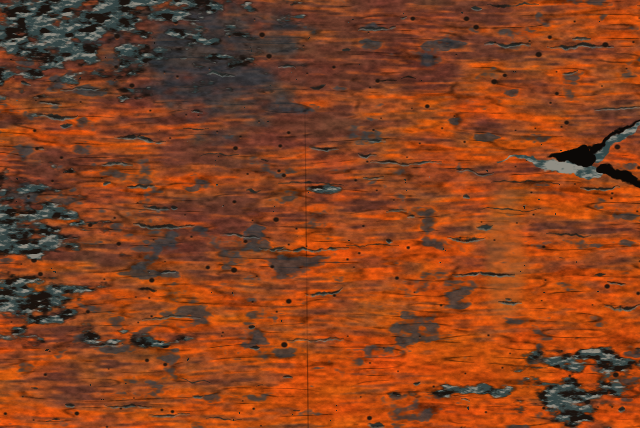
Give the GLSL for this texture, as a WebGL 1 fragment shader.

```glsl
precision highp float;
// Weathered orange-brown wood with fine grain, blue stains, cracks, wormholes and decay.
uniform vec2 u_resolution;

const vec3 ORANGE = vec3(0.71, 0.285, 0.06);
const vec3 RUST   = vec3(0.55, 0.27, 0.135);
const vec3 UMBER  = vec3(0.37, 0.205, 0.155);
const vec3 SLATE  = vec3(0.20, 0.27, 0.27);
const vec3 STAIN  = vec3(0.15, 0.20, 0.23);
const vec3 PIT    = vec3(0.09, 0.065, 0.05);
const vec3 ASH    = vec3(0.56, 0.55, 0.51);
const vec2 STREAK_SCALE = vec2(7.0, 48.0);
const vec2 FIBRE_SCALE  = vec2(24.0, 170.0);
const vec2 CRACK_CELL   = vec2(0.13, 0.05);
const float CRACK_SHARE = 0.40;
const float HOLE_CELL   = 0.055;
const float HOLE_SHARE  = 0.36;

float hash(vec2 p) {
  vec3 q = fract(p.xyx * 0.1031);
  q += dot(q, q.yzx + 33.33);
  return fract((q.x + q.y) * q.z);
}

float noise(vec2 p) {
  vec2 i = floor(p), f = fract(p), e = vec2(1.0, 0.0);
  f = f * f * (3.0 - 2.0 * f);
  return mix(mix(hash(i), hash(i + e.xy), f.x),
             mix(hash(i + e.yx), hash(i + e.xx), f.x), f.y);
}

float fbm(vec2 p) {
  float sum = 0.0, amp = 0.533;
  for (int i = 0; i < 4; i++) {
    sum += amp * noise(p);
    p = mat2(2.0, 0.1, -0.1, 2.0) * p + 17.3;
    amp *= 0.5;
  }
  return sum;
}

// Positive inside an ellipse, one at its centre.
float blob(vec2 p, vec2 centre, vec2 radius) {
  return 1.0 - length((p - centre) / radius);
}

// Tapered stroke from a to b; positive inside.
float stroke(vec2 p, vec2 a, vec2 b, float wa, float wb) {
  vec2 d = b - a;
  float t = clamp(dot(p - a, d) / dot(d, d), 0.0, 1.0);
  return mix(wa, wb, t) - length(p - a - d * t);
}

// Ragged cracks along the grain: x = dark gap, y = pale lower lip.
vec2 cracks(vec2 p, float px) {
  vec2 cover = vec2(0.0), home = floor(p / CRACK_CELL);
  float wobble = 0.026 * (fbm(p * vec2(22.0, 12.0)) - 0.5);
  float ragged = 1.9 * fbm(p * vec2(75.0, 60.0)) - 0.3;
  for (int j = -1; j <= 1; j++) for (int i = -1; i <= 1; i++) {
    vec2 id = home + vec2(float(i), float(j)) + 40.0;
    vec2 d = p - (id - 40.0 + vec2(hash(id), hash(id + 3.7))) * CRACK_CELL;
    d.y += wobble;
    float along = d.x / mix(0.008, 0.085, pow(hash(id + 7.1), 3.0));
    float width = mix(0.0015, 0.0052, hash(id + 5.3)) * (1.0 - along * along) * ragged;
    float on = step(hash(id + 11.9), CRACK_SHARE) * step(0.0, width);
    vec2 off = abs(vec2(d.y, d.y + 0.003));
    cover = max(cover, on * smoothstep(-px, px, width - off) * vec2(1.0, step(0.35, hash(id + 2.2))));
  }
  return cover;
}

// Round wormholes: x = dark bore, y = lit lower rim.
vec2 wormholes(vec2 p, float px) {
  vec2 cover = vec2(0.0), home = floor(p / HOLE_CELL);
  for (int j = -1; j <= 1; j++) for (int i = -1; i <= 1; i++) {
    vec2 id = home + vec2(float(i), float(j)) + 90.0;
    vec2 d = p - (id - 90.0 + vec2(hash(id), hash(id + 4.4))) * HOLE_CELL;
    float r = mix(0.0012, 0.0062, pow(hash(id + 8.8), 2.5));
    vec2 reach = vec2(length(d * vec2(0.85, 1.0)), length(d + vec2(0.0, 0.003)));
    cover = max(cover, step(hash(id + 1.6), HOLE_SHARE) * smoothstep(-px, px, r - reach));
  }
  return cover;
}

void main() {
  vec2 p = gl_FragCoord.xy / u_resolution.y;
  float px = 1.0 / u_resolution.y;
  vec2 g = p + vec2(0.0, 0.006 * sin(p.x * 5.0 + p.y * 9.0) + 0.003 * sin(p.x * 13.0 - p.y * 21.0));
  // Wood tone: warmer toward the lower right, streaked along the grain
  float fibre = noise(g * FIBRE_SCALE), grit = fbm(p * vec2(70.0, 120.0));
  float blotch = fbm(p * vec2(4.0, 7.0) + 5.0), mottle = fbm(p * vec2(15.0, 28.0) + 60.0);
  float tone = 0.54 + 0.30 * (0.5 - p.y) + 0.18 * (p.x - 0.75) + 0.75 * (blotch - 0.5)
             + 0.6 * (mottle - 0.5) + 0.8 * (fbm(g * STREAK_SCALE) - 0.5) + 0.35 * (fibre - 0.5);
  vec3 col = mix(UMBER, RUST, smoothstep(0.18, 0.52, tone));
  col = mix(col, ORANGE, smoothstep(0.48, 0.80, tone));
  col *= mix(vec3(1.06, 0.88, 0.92), vec3(0.97, 1.12, 1.02), fbm(g * vec2(9.0, 24.0) + 80.0));
  // Thin dark fibres, pale flecks and a faint upright seam
  float ridge = 1.0 - abs(2.0 * noise(g * vec2(9.0, 62.0) + 31.0) - 1.0);
  float hair = smoothstep(0.78, 1.0, ridge) * smoothstep(0.35, 0.65, mottle + 0.3 * (fibre - 0.5));
  col *= 1.05 + 0.65 * (grit - 0.5) + 0.28 * (fibre - 0.5) - 0.42 * hair;
  float seam = smoothstep(0.003, 0.0, abs(p.x - 0.72 + 0.01 * p.y)) * smoothstep(0.8, 0.6, p.y);
  col *= 1.0 - 0.4 * seam * noise(p * vec2(3.0, 14.0));
  col = mix(col, vec3(0.60, 0.38, 0.20), 0.4 * smoothstep(0.0, 0.5, blob(p, vec2(1.18, 0.4), vec2(0.06, 0.22))));
  // Blue-black stains, soaked in along the fibres
  float cloud = blob(p, vec2(0.50, 0.87), vec2(0.27, 0.25)) + 1.6 * (mottle - 0.5);
  float spots = mottle + 0.12 * (fibre - 0.5) + 0.2 * (grit - 0.5) - 0.09 * abs(p.x - 0.6);
  float soak = max(smoothstep(0.0, 0.8, cloud), smoothstep(0.59, 0.74, spots));
  col = mix(col, STAIN * (0.7 + 0.6 * grit), 0.75 * soak);
  // Cracks and wormholes
  vec2 crack = cracks(p, px), hole = wormholes(p, px);
  col = mix(col, mix(SLATE, ASH, grit), 0.85 * crack.y);
  col = mix(col, mix(PIT, SLATE, 0.6 * fibre), 0.9 * crack.x);
  col = mix(mix(col, RUST * 1.25, 0.5 * hole.y), PIT, 0.92 * hole.x);
  // Crumbling decay with lit ridges and dark pits
  float decay = max(blob(p, vec2(0.12, 0.97), vec2(0.38, 0.15)), blob(p, vec2(0.02, 0.48), vec2(0.16, 0.09)));
  decay = max(decay, max(blob(p, vec2(0.03, 0.30), vec2(0.13, 0.07)), blob(p, vec2(0.27, 0.205), vec2(0.13, 0.016))));
  decay = max(decay, max(blob(p, vec2(1.33, 0.07), vec2(0.1, 0.05)), blob(p, vec2(1.36, 0.165), vec2(0.12, 0.035))));
  decay = max(decay, max(blob(p, vec2(1.1, 0.085), vec2(0.13, 0.014)), blob(p, vec2(0.755, 0.56), vec2(0.035, 0.014))));
  decay += 2.6 * (fbm(p * vec2(24.0, 52.0) + 9.0) - 0.5);
  vec2 r = p * vec2(38.0, 85.0);
  float rough = fbm(r), relief = rough - fbm(r + vec2(-0.1, 0.45));
  vec3 rot = mix(PIT, SLATE, smoothstep(0.32, 0.52, rough));
  rot = mix(rot, ASH, smoothstep(0.0, 0.35, relief + 0.5 * (rough - 0.5)));
  col = mix(col, PIT, 0.45 * smoothstep(-0.2, 0.2, decay));
  col = mix(col, rot, 0.95 * smoothstep(0.0, 0.4, decay));
  // Split knot at the right
  vec2 k = p + 0.03 * (vec2(fbm(p * 30.0), fbm(p * 30.0 + 50.0)) - 0.5);
  float lip = max(stroke(k, vec2(1.39, 0.6), vec2(1.17, 0.63), 0.019, 0.001),
                  stroke(k, vec2(1.39, 0.64), vec2(1.52, 0.725), 0.012, 0.005));
  float gap = max(stroke(k, vec2(1.36, 0.633), vec2(1.17, 0.632), 0.024, -0.03),
                  stroke(k, vec2(1.41, 0.61), vec2(1.52, 0.558), 0.014, 0.007));
  gap = max(gap, stroke(k, vec2(1.37, 0.645), vec2(1.52, 0.734), 0.006, 0.001));
  col = mix(col, mix(SLATE, ASH, smoothstep(0.35, 0.65, rough)), smoothstep(-px, px, lip));
  col = mix(col, PIT * 0.5, smoothstep(-px, px, gap));
  gl_FragColor = vec4(clamp(col, 0.0, 1.0), 1.0);
}
```
